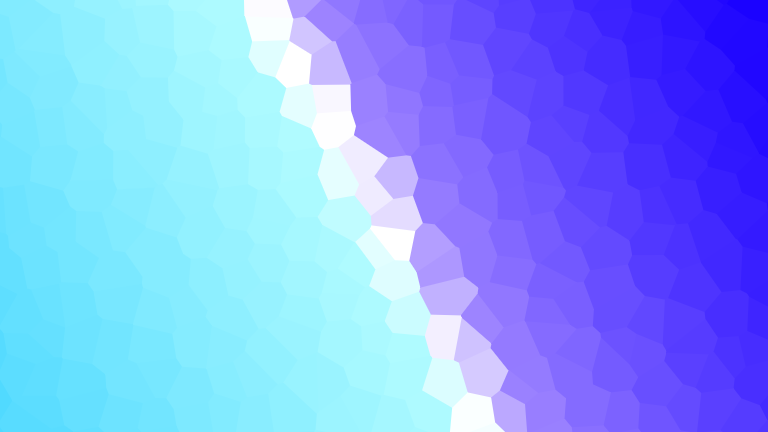
Give the GLSL for this background, as a Shadertoy shader.

```glsl
// Faceted mosaic: a white diagonal ridge between a cyan and an indigo slope.

#define CELLS_PER_HEIGHT 12.3
#define JITTER 0.86
#define RIDGE_CENTER vec2(0.872, 0.5)
#define RIDGE_NORMAL vec2(0.887, 0.462)
#define CYAN_GLOW_WIDTH 0.09
#define VIOLET_GLOW_WIDTH 0.11

const vec3 PALE_CYAN = vec3(0.69, 0.985, 1.0);
const vec3 DEEP_CYAN = vec3(0.31, 0.85, 1.0);
const vec3 VIOLET = vec3(0.63, 0.53, 1.0);
const vec3 DEEP_BLUE = vec3(0.10, 0.0, 1.0);

// Integer hash: one pair of values in 0..1 per cell.
vec2 hash2(ivec2 cell) {
    uvec2 v = uvec2(cell + 4096) * 1664525u + 1013904223u;
    v.x += v.y * 1664525u;
    v.y += v.x * 1664525u;
    v ^= v >> 16u;
    v.x += v.y * 1664525u;
    v.y += v.x * 1664525u;
    v ^= v >> 16u;
    return vec2(v & 65535u) / 65535.0;
}

// Colour of the slope at a point, by signed distance from the ridge.
vec3 slopeColor(vec2 p) {
    float d = dot(p - RIDGE_CENTER, RIDGE_NORMAL);
    float along = clamp((abs(d) - 0.08) / 0.94, 0.0, 1.0);
    bool onLeft = d < 0.0;
    vec3 base = onLeft
        ? mix(PALE_CYAN, DEEP_CYAN, along)
        : mix(VIOLET, DEEP_BLUE, along * (1.35 - 0.35 * along));
    float width = onLeft ? CYAN_GLOW_WIDTH : VIOLET_GLOW_WIDTH;
    float glow = 1.0 - smoothstep(0.0, width, abs(d));
    return mix(base, vec3(1.0), glow);
}

void mainImage(out vec4 fragColor, in vec2 fragCoord) {
    vec2 p = fragCoord / iResolution.y * CELLS_PER_HEIGHT;
    ivec2 home = ivec2(floor(p));

    // Find the two nearest seeds.
    vec2 nearest = vec2(0.0), second = vec2(0.0);
    float nearestDist = 1e5, secondDist = 1e5;
    for (int j = -2; j <= 2; j++) {
        for (int i = -2; i <= 2; i++) {
            ivec2 cell = home + ivec2(i, j);
            vec2 seed = vec2(cell) + 0.5 + JITTER * (hash2(cell) - 0.5);
            float dist = dot(seed - p, seed - p);
            if (dist < nearestDist) {
                second = nearest;
                secondDist = nearestDist;
                nearest = seed;
                nearestDist = dist;
            } else if (dist < secondDist) {
                second = seed;
                secondDist = dist;
            }
        }
    }

    // Flat colour per facet, blended over one pixel at the border.
    float border = (secondDist - nearestDist) / (2.0 * distance(nearest, second));
    float pixel = CELLS_PER_HEIGHT / iResolution.y;
    float cover = clamp(0.5 + border / pixel, 0.0, 1.0);
    vec3 color = mix(slopeColor(second / CELLS_PER_HEIGHT),
                     slopeColor(nearest / CELLS_PER_HEIGHT), cover);
    fragColor = vec4(color, 1.0);
}
```
